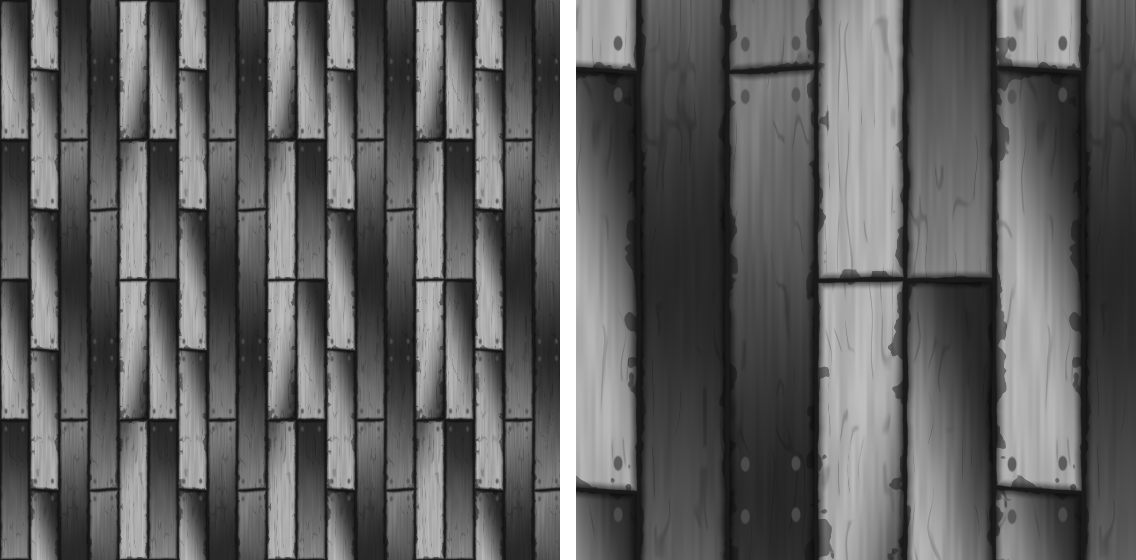
Left, the full canvas; right, a detail of the centre.
A WebGL 1 fragment shader for this texture:

```glsl
precision highp float;
// Weathered grey planks in staggered vertical columns. A tile of five columns
// and two board lengths repeats; each board gets a slanted tone ramp, wood
// grain, chipped edges and oval nail heads, all seeded by its place in the tile.
uniform vec2 u_resolution;

const float COLUMNS = 18.89;      // columns across the canvas
const float LENGTHS = 4.0;        // short board lengths down the canvas
const float SHADOW_TONE = 0.155;
const float GAP_TONE = 0.10;
const float NAIL_TONE = 0.31;

struct Board {
    vec3 ramp;     // shadow amount = dot(ramp, (across, along, 1))
    float light;   // tone of the bare wood
    float wear;    // depth of chipping, 0 to 1
};

float hash(vec2 p) {
    vec3 q = fract(p.xyx * 0.1031);
    q += dot(q, q.yzx + 33.33);
    return fract((q.x + q.y) * q.z);
}

float noise(vec2 p) {
    vec2 i = floor(p);
    vec2 f = fract(p);
    f = f * f * (3.0 - 2.0 * f);
    float low = mix(hash(i), hash(i + vec2(1.0, 0.0)), f.x);
    float high = mix(hash(i + vec2(0.0, 1.0)), hash(i + vec2(1.0, 1.0)), f.x);
    return mix(low, high, f.y);
}

float fbm(vec2 p) {
    float sum = 0.0;
    float gain = 0.5;
    for (int i = 0; i < 3; i++) {
        sum += gain * noise(p);
        p = p * 2.1 + 7.3;
        gain *= 0.5;
    }
    return sum / 0.875;
}

// Finish of each board; long boards are measured from their middle outward.
Board boardStyle(float kind, float row) {
    if (kind < 0.5) {
        if (row < 0.5) return Board(vec3(0.8, -1.0, 0.50), 0.66, 0.35);
        return Board(vec3(0.1, -0.85, 0.95), 0.54, 0.15);
    }
    if (kind < 1.5) return Board(vec3(0.8, -1.15, 0.30 + 0.12 * row), 0.67, 0.8);
    if (kind < 2.5) return Board(vec3(0.1, -1.75, 0.95), 0.50, 0.4);
    if (kind < 3.5) return Board(vec3(0.1, -1.75, 0.93), 0.50, 0.55);
    if (row < 0.5) return Board(vec3(0.85, 0.85, -0.72), 0.68, 1.0);
    return Board(vec3(-0.5, -1.0, 0.74), 0.66, 0.65);
}

// Fine vertical fibres, soft blotches and thin broken cracks.
float woodGrain(vec2 p) {
    float fibre = noise(p * vec2(430.0, 24.0)) - 0.5;
    float blotch = fbm(p * vec2(60.0, 14.0)) - 0.5;
    float bend = noise(p * vec2(70.0, 45.0)) * 0.8;
    float line = abs(noise(vec2(p.x * 150.0 + bend, p.y * 22.0)) - 0.5);
    float broken = smoothstep(0.4, 0.65, noise(p * vec2(90.0, 60.0)));
    float crack = (1.0 - smoothstep(0.0, 0.07, line)) * broken;
    return 1.0 + 0.15 * fibre + 0.16 * blotch - 0.17 * crack;
}

// Coverage of a pair of ovals on both sides of each nailed joint.
float nailPair(float across, float down, float first, float spacing, float aa) {
    float fromJoint = mod(down - first + 0.5 * spacing, spacing) - 0.5 * spacing;
    float right = step(0.5, across);
    float jitter = 0.008 * (hash(vec2(right, sign(fromJoint)) + first) - 0.5);
    vec2 center = vec2(mix(0.2, 0.77, right), 0.06 + jitter);
    vec2 offset = vec2(across, abs(fromJoint)) - center;
    vec2 radius = vec2(0.0026, 0.0043);
    float d = length(offset / vec2(COLUMNS, LENGTHS) / radius) - 1.0;
    return 1.0 - smoothstep(-aa, aa, d * radius.x);
}

void main() {
    vec2 pos = gl_FragCoord.xy / u_resolution;
    float aa = 1.0 / min(u_resolution.x, u_resolution.y);

    // Column and its layout: odd columns are offset, kinds 2 and 3 are long.
    float column = pos.x * COLUMNS;
    float kind = mod(floor(column), 5.0);
    float across = fract(column);
    float isLong = step(1.5, kind) * step(kind, 3.5);
    float odd = mod(kind, 2.0);
    float span = 1.0 + isLong;
    float start = 0.5 * odd + isLong;

    // Board within the column, with slightly tilted joints.
    float tilt = 0.03 * (hash(vec2(kind, 4.0)) - 0.5);
    float down = (1.0 - pos.y) * LENGTHS;
    float place = (down - start + tilt * (across - 0.5)) / span;
    float row = mod(floor(place), 2.0 / span);
    float along = fract(place);
    Board board = boardStyle(kind, row);

    // Canvas-sized coordinates on the board, shifted by its seed.
    vec2 local = vec2(across / COLUMNS, along * span / LENGTHS);
    vec2 grainPos = local + 3.0 * vec2(hash(vec2(kind, row)), hash(vec2(row + 9.0, kind)));
    float side = min(across, 1.0 - across) / COLUMNS;
    float end = min(along, 1.0 - along) * span / LENGTHS;
    float edge = min(side, end) + 0.0016 * (fbm(grainPos * 70.0) - 0.5);

    // Tone ramp and grain.
    float ramp = dot(board.ramp, vec3(across, mix(along, abs(along - 0.5), isLong), 1.0));
    float tone = mix(board.light, SHADOW_TONE, smoothstep(0.0, 1.0, ramp));
    tone *= woodGrain(grainPos);

    // Chipped edges, nails, edge shading and gaps.
    float depth = 0.001 + 0.010 * board.wear * smoothstep(0.42, 0.8, fbm(grainPos * vec2(95.0, 75.0)));
    float chip = 1.0 - smoothstep(depth - aa, depth + aa, edge);
    tone = mix(tone, tone * 0.5 + 0.03, chip * 0.85);
    float nail = nailPair(across, down, mix(1.0, 0.5, odd), 2.0 - odd, aa);
    tone = mix(tone, NAIL_TONE, nail * 0.85);
    tone *= mix(0.4, 1.0, smoothstep(0.0, 0.0065, edge));
    tone = mix(GAP_TONE, tone, smoothstep(0.0013 - aa, 0.0013 + aa, edge));

    gl_FragColor = vec4(vec3(tone), 1.0);
}
```
